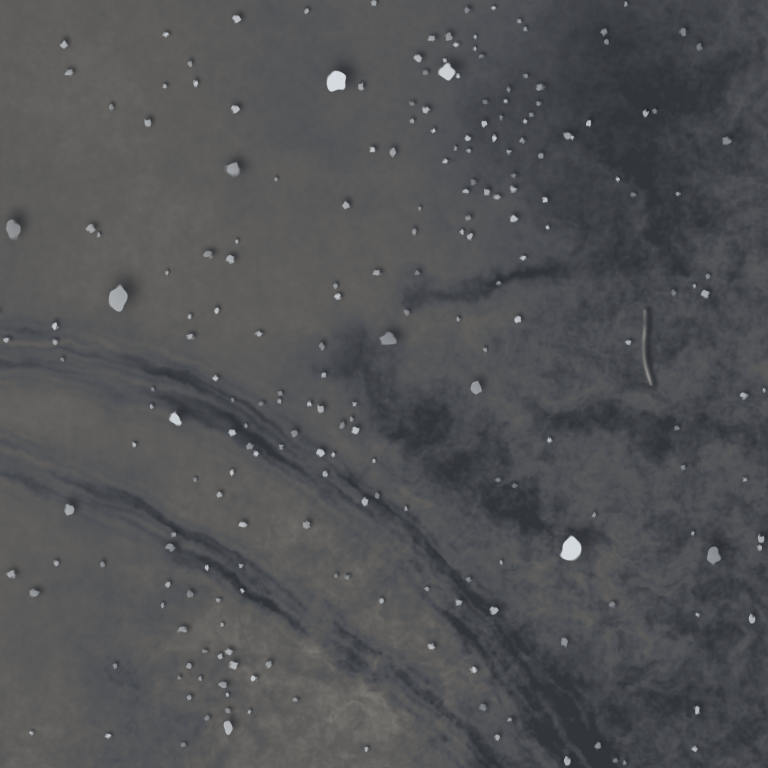
Give the GLSL for this texture, as a WebGL 1 fragment shader.

```glsl
precision highp float;
uniform vec2 u_resolution;

const vec3 DARK_MUD = vec3(0.222, 0.233, 0.252);
const vec3 COOL_SILT = vec3(0.308, 0.318, 0.336);
const vec3 WARM_SAND = vec3(0.372, 0.366, 0.357);
const vec3 PALE_SAND = vec3(0.49, 0.485, 0.47);
const vec3 STONE = vec3(0.84, 0.86, 0.88);
const vec3 SHADOW = vec3(0.14, 0.15, 0.17);

vec2 hash2(vec2 p) {
  vec3 q = fract(p.xyx * vec3(0.1031, 0.1030, 0.0973));
  q += dot(q, q.yzx + 33.33);
  return fract((q.xx + q.yz) * q.zy);
}

float corner(vec2 cell, vec2 f, vec2 o) {
  return dot(hash2(cell + o) * 2.0 - 1.0, f - o);
}

float gradientNoise(vec2 p) {
  p += 50.0;
  vec2 i = floor(p), f = fract(p);
  vec2 w = f * f * f * (f * (f * 6.0 - 15.0) + 10.0);
  float low = mix(corner(i, f, vec2(0.0)), corner(i, f, vec2(1.0, 0.0)), w.x);
  float high = mix(corner(i, f, vec2(0.0, 1.0)), corner(i, f, vec2(1.0)), w.x);
  return mix(low, high, w.y);
}

float fbm(vec2 p) {
  float sum = 0.0, amp = 0.6;
  for (int k = 0; k < 5; k++) {
    sum += amp * gradientNoise(p);
    p = mat2(1.6, 1.2, -1.2, 1.6) * p + 7.3;
    amp *= 0.6;
  }
  return sum;
}

float blob(vec2 p, vec2 center, vec2 size) {
  vec2 q = (p - center) / size;
  return exp(-dot(q, q));
}

float segment(vec2 p, vec2 a, vec2 b) {
  vec2 d = b - a;
  return length(p - a - d * clamp(dot(p - a, d) / dot(d, d), 0.0, 1.0));
}

float band(float d, float width) {
  return exp(-d * d / (width * width));
}

// Signed distance to a downward bending parabola
float track(vec2 p, float start, float slope, float bend) {
  float grade = slope + 2.0 * bend * p.x;
  return (p.y - start + slope * p.x + bend * p.x * p.x) / sqrt(1.0 + grade * grade);
}

// Dark streaks running along a track
float ruts(vec2 p, float d, float width) {
  float ragged = d + 0.025 * fbm(p * 9.0);
  float streak = gradientNoise(vec2(p.x * 5.0, ragged * 50.0));
  streak += 0.8 * gradientNoise(vec2(p.x * 11.0, ragged * 120.0));
  float groove = band(ragged - 0.4 * width, 0.007) + band(ragged + 0.5 * width, 0.006);
  return band(ragged, width) * (0.48 + 0.9 * streak) + 0.2 * groove;
}

float clusters(vec2 p) {
  return blob(p, vec2(0.63, 0.83), vec2(0.1, 0.16))
       + 1.2 * blob(p, vec2(0.28, 0.15), vec2(0.055, 0.1))
       + 0.5 * blob(p, vec2(0.4, 0.42), vec2(0.1, 0.13));
}

// x: lit stone, y: its shadow to the upper right
vec2 stones(vec2 p, float cells, float radius, float scatter, float grouping) {
  vec2 result = vec2(0.0);
  for (int j = -1; j <= 1; j++)
  for (int i = -1; i <= 1; i++) {
    vec2 cell = floor(p * cells) + vec2(float(i), float(j));
    vec2 look = hash2(cell + 81.0 + cells);
    vec2 center = (cell + 0.1 + 0.8 * hash2(cell + 17.0)) / cells;
    float present = step(look.x, scatter + grouping * clusters(center));
    float r = radius * mix(0.6, 1.25, look.y * look.y);
    vec2 q = p - center;
    q.x *= mix(0.75, 1.4, fract(look.y * 7.0));
    float wobble = 0.8 * r * gradientNoise(q / r * 0.9 + look * 40.0);
    float lit = 1.0 - smoothstep(r - 0.0018, r + 0.0018, length(q) + wobble);
    float strength = mix(0.45, 1.0, fract(look.y * 13.0));
    vec2 s = q - 0.8 * r;
    float shade = exp(-dot(s, s) / (1.8 * r * r));
    result = max(result, present * vec2(lit * strength, shade));
  }
  return result;
}

vec3 ground(float tone) {
  vec3 c = mix(DARK_MUD, COOL_SILT, clamp(tone * 2.0, -0.3, 1.0));
  c = mix(c, WARM_SAND, clamp(tone * 2.0 - 1.0, 0.0, 1.0));
  return mix(c, PALE_SAND, clamp((tone - 1.0) * 1.1, 0.0, 1.0));
}

void main() {
  vec2 p = gl_FragCoord.xy / u_resolution;
  float broad = fbm(p * 3.5);
  vec2 warped = p + 0.09 * vec2(fbm(p * 8.0 + 11.0), fbm(p * 8.0 + 23.0));
  float fine = fbm(warped * 20.0 + 4.0);
  float grain = gradientNoise(p * 75.0) + 0.8 * gradientNoise(p * 150.0);

  // Broad wet and dry areas
  float tone = 0.98 - 0.52 * smoothstep(0.38, 0.85, p.x + 0.25 * broad);
  tone -= 0.6 * blob(warped, vec2(0.82, 0.84), vec2(0.14, 0.22));
  tone -= 0.3 * blob(warped, vec2(0.38, 0.93), vec2(0.12, 0.18));
  tone -= 0.4 * blob(warped, vec2(0.17, 0.1), vec2(0.07, 0.16));
  tone -= 0.3 * blob(warped, vec2(0.92, 0.12), vec2(0.2, 0.22));
  tone -= 0.3 * blob(warped, vec2(0.62, 0.85), vec2(0.07, 0.1));
  tone -= 0.75 * band(segment(warped, vec2(0.44, 0.54), vec2(0.68, 0.33)), 0.05);
  tone -= 0.6 * band(segment(warped, vec2(0.54, 0.615), vec2(0.72, 0.645)), 0.016);
  tone -= 0.4 * band(segment(warped, vec2(0.7, 0.45), vec2(1.0, 0.41)), 0.02);

  // Rough wisps in the lower right, smooth sand elsewhere
  float rough = smoothstep(-0.25, 0.3, p.x - p.y + 0.3 * broad);
  float wisp = max(1.0 - abs(gradientNoise(warped * vec2(20.0, 42.0))) * 4.5, 0.0);
  float pale = blob(p, vec2(0.5, 0.1), vec2(0.12, 0.11))
             + 0.8 * blob(p, vec2(0.78, 0.25), vec2(0.13, 0.11));
  tone += fine * mix(0.3, 1.0, rough) + 0.35 * broad;
  tone += pale * (0.1 + 0.55 * wisp * (0.6 + fine));
  tone += grain * mix(0.12, 0.28, rough);

  // Curved wheel tracks
  tone -= ruts(p, track(p, 0.55, 0.02, 0.89), 0.046);
  tone -= ruts(p, track(p, 0.407, 0.356, 0.436), 0.034);
  vec3 color = ground(tone);

  // Pebbles, boulders and a twig
  vec2 pebbles = stones(p, 58.0, 0.0042, 0.028, 0.36);
  vec2 boulders = stones(p + 0.03, 7.0, 0.0125, 0.13, 0.0);
  color = mix(color, SHADOW, 0.65 * max(pebbles.y, boulders.y));
  color = mix(color, STONE, max(0.85 * pebbles.x, boulders.x));
  vec2 bend = vec2(0.004 * sin(p.y * 50.0), 0.0);
  float twig = segment(p + bend, vec2(0.835, 0.595), vec2(0.847, 0.5));
  float twigShade = segment(p + bend, vec2(0.841, 0.597), vec2(0.853, 0.502));
  color = mix(color, SHADOW, 0.6 * band(twigShade, 0.004));
  float patchy = 0.6 + 0.8 * gradientNoise(p * 60.0);
  color = mix(color, vec3(0.57, 0.56, 0.54), patchy * band(twig, 0.0022));

  gl_FragColor = vec4(color, 1.0);
}
```
